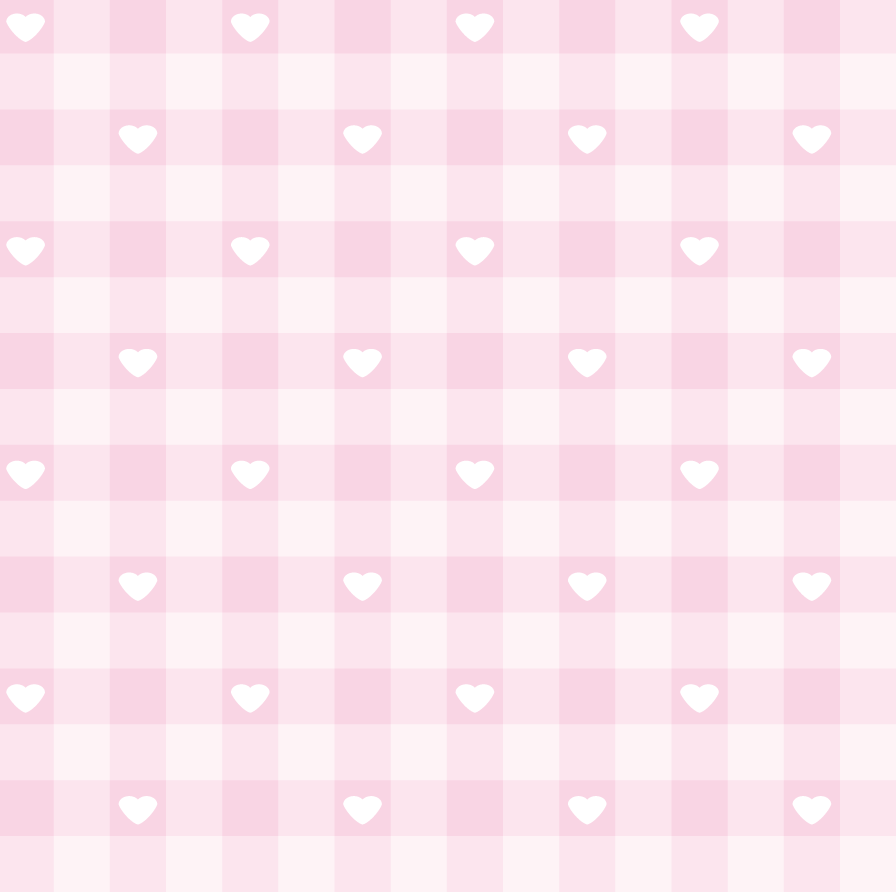
This pattern is drawn by a Shadertoy shader. Its source:

```glsl
// Pale pink gingham with white hearts on alternate dark checks.

const vec2 REPEATS = vec2(7.977, 7.979);   // gingham periods across and down
const vec2 PHASE = vec2(0.022, 0.021);     // shift of the weave from the top left
const float BAND_WIDTH = 0.5;              // share of a period that is tinted

const vec3 LIGHT = vec3(0.996, 0.953, 0.965);
const vec3 MEDIUM = vec3(0.988, 0.898, 0.935);
const vec3 DARK = vec3(0.978, 0.836, 0.896);
const vec3 HEART_COLOR = vec3(1.0);

// Heart sizes, in gingham periods
const float HEART_LIFT = 0.035;            // widest line above the check centre
const float HEART_HALF_WIDTH = 0.172;
const float HEART_DEPTH = 0.181;           // widest line down to the tip
const float LOBE_CENTER = 0.0775;
const float LOBE_HEIGHT = 0.073;

const int SAMPLES = 4;                     // antialiasing grid per axis

// True inside a heart whose widest line lies on y = 0, with y upwards
bool insideHeart(vec2 p) {
    float x = abs(p.x);
    if (x > HEART_HALF_WIDTH) return false;
    float lobe = (x - LOBE_CENTER) / (HEART_HALF_WIDTH - LOBE_CENTER);
    float top = LOBE_HEIGHT * sqrt(max(0.0, 1.0 - lobe * lobe));
    float bottom = -HEART_DEPTH * pow(max(0.0, 1.0 - pow(x / HEART_HALF_WIDTH, 1.4)), 0.8);
    return p.y < top && p.y > bottom;
}

// Colour at a point given in periods from the top left
vec3 gingham(vec2 p) {
    vec2 cell = floor(p);
    vec2 local = p - cell;

    // Crossing bands: neither, one or both
    vec2 band = 1.0 - step(BAND_WIDTH, local);
    float layers = band.x + band.y;
    vec3 color = layers < 0.5 ? LIGHT : layers < 1.5 ? MEDIUM : DARK;

    // Hearts on a checkerboard of the dark squares
    vec2 q = local - 0.5 * BAND_WIDTH;
    q.y = -q.y - HEART_LIFT;
    bool hasHeart = mod(cell.x + cell.y, 2.0) < 0.5;
    return hasHeart && insideHeart(q) ? HEART_COLOR : color;
}

void mainImage(out vec4 fragColor, in vec2 fragCoord) {
    vec3 sum = vec3(0.0);
    for (int j = 0; j < SAMPLES; j++) {
        for (int i = 0; i < SAMPLES; i++) {
            vec2 jitter = (vec2(i, j) + 0.5) / float(SAMPLES) - 0.5;
            vec2 uv = (fragCoord + jitter) / iResolution.xy;
            sum += gingham(vec2(uv.x, 1.0 - uv.y) * REPEATS + PHASE);
        }
    }
    fragColor = vec4(sum / float(SAMPLES * SAMPLES), 1.0);
}
```
